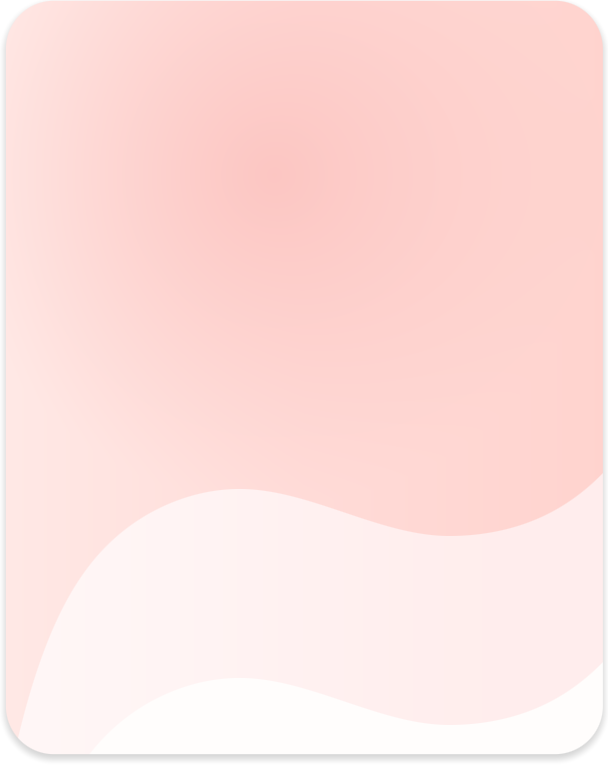
Give the GLSL for this background, as a Shadertoy shader.

```glsl
// A soft pink rounded card on white with a faint drop shadow.
// A sideways gradient and a round glow fill it; two pale waves, one curve
// drawn at two heights, cover its foot.

const float ASPECT = 0.793;   // card space: x spans 0..ASPECT, y spans 0..1

const vec3 PINK_LEFT  = vec3(1.000, 0.912, 0.900);
const vec3 PINK_MID   = vec3(1.000, 0.860, 0.846);
const vec3 PINK_RIGHT = vec3(0.998, 0.828, 0.808);
const vec3 GLOW_ROSE  = vec3(0.988, 0.776, 0.762);
const vec3 VEIL_LEFT  = vec3(1.000, 0.965, 0.964);
const vec3 VEIL_RIGHT = vec3(1.000, 0.930, 0.928);
const vec3 FOOT_WHITE = vec3(1.000, 0.994, 0.990);

// Signed distance to a box with rounded corners
float roundedBox(vec2 p, vec2 halfSize, float radius) {
    vec2 q = abs(p) - halfSize + radius;
    return length(max(q, 0.0)) + min(max(q.x, q.y), 0.0) - radius;
}

// Wave height: steep rise to a crest, a gentle dip, then a lift at the right
float waveHeight(float x, float crestHeight) {
    const float crestX = 0.3125;
    const float troughX = 0.586;
    float left = max(crestX - x, 0.0) / 0.289;
    float right = max(x - troughX, 0.0) / 0.2005;
    float left2 = left * left;
    float right2 = right * right;
    float rise = 0.324 * (0.58 * left2 + 0.42 * left2 * left2 * left2);
    float dip = 0.0612 * smoothstep(crestX, troughX, x);
    float lift = 0.082 * (0.75 * right2 + 0.25 * right2 * right2);
    return crestHeight - rise - dip + lift;
}

// Smooth coverage where the signed value is below zero
float coverage(float signedValue) {
    float width = max(fwidth(signedValue), 1e-5);
    return clamp(0.5 - signedValue / width, 0.0, 1.0);
}

// Round glow strength, fading out at the radius
float glow(vec2 p, vec2 center, float radius) {
    return pow(max(1.0 - length(p - center) / radius, 0.0), 1.15);
}

// Three-stop gradient running left to right
vec3 pinkGradient(float t) {
    vec3 leftHalf = mix(PINK_LEFT, PINK_MID, clamp(t * 2.0, 0.0, 1.0));
    return mix(leftHalf, PINK_RIGHT, clamp(t * 2.0 - 1.0, 0.0, 1.0));
}

void mainImage(out vec4 fragColor, in vec2 fragCoord) {
    vec2 uv = fragCoord / iResolution.xy;
    vec2 p = uv * vec2(ASPECT, 1.0);

    // Card outline and the shadow slightly below it
    vec2 cardCenter = vec2(0.397, 0.5085);
    vec2 cardHalf = vec2(0.3893, 0.4905);
    float cardDist = roundedBox(p - cardCenter, cardHalf, 0.0625);
    float shadowDist = roundedBox(p - cardCenter + vec2(0.0, 0.005), cardHalf, 0.0625);
    float shadow = 0.16 * (1.0 - smoothstep(-0.006, 0.010, shadowDist));

    // Card fill: gradient and glow
    vec3 card = pinkGradient(uv.x);
    card = mix(card, GLOW_ROSE, glow(p, vec2(0.358, 0.772), 0.43));

    // Waves, back to front
    vec3 veil = mix(VEIL_LEFT, VEIL_RIGHT, smoothstep(0.0, 0.9, uv.x));
    card = mix(card, veil, coverage(p.y - waveHeight(p.x, 0.3633)));
    card = mix(card, FOOT_WHITE, coverage(p.y - waveHeight(p.x, 0.1172)));

    vec3 color = mix(vec3(1.0 - shadow), card, coverage(cardDist));
    fragColor = vec4(color, 1.0);
}
```
